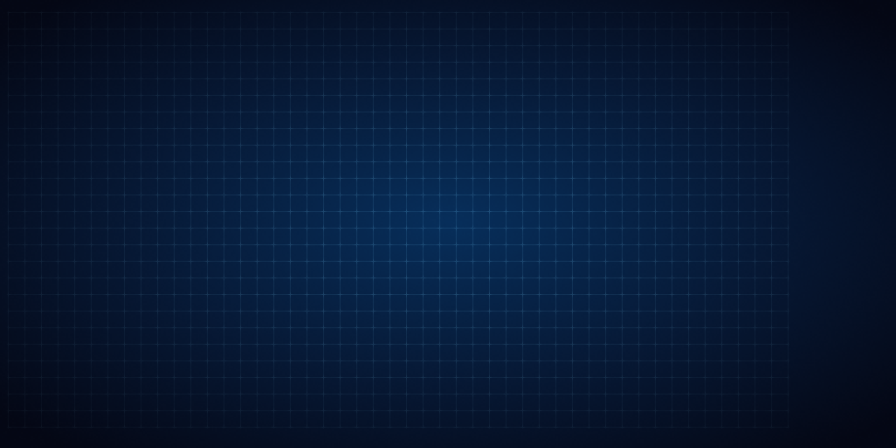
Write a Shadertoy shader that draws this background.

```glsl
#define CENTER vec2(0.503, 0.505)
#define COLUMNS 54.0
#define GRID_OFFSET vec2(0.5, 0.25)
#define GRID_FIRST vec2(0.0, 1.0)
#define GRID_LAST vec2(47.0, 26.0)
#define LINE_WIDTH 0.06
#define LINE_GAIN 0.55
#define NODE_GAIN 0.65
#define CORE_COLOR vec3(0.028, 0.182, 0.356)
#define MID_COLOR vec3(0.026, 0.095, 0.205)
#define EDGE_COLOR vec3(0.016, 0.028, 0.080)
#define LINE_COLOR vec3(0.075, 0.115, 0.120)

// Elliptical falloff from the bright core to the dark corners
vec3 backdrop(float radius) {
    vec3 inner = mix(CORE_COLOR, MID_COLOR, clamp(radius / 0.72, 0.0, 1.0));
    return mix(inner, EDGE_COLOR, clamp((radius - 0.72) / 0.60, 0.0, 1.0));
}

// Share of a pixel covered by a line at the given distance
vec2 lineCoverage(vec2 dist, float pixel) {
    vec2 cover = (0.5 * (LINE_WIDTH + pixel) - dist) / pixel;
    return clamp(cover, 0.0, min(1.0, LINE_WIDTH / pixel));
}

// Thin grid with brighter crossings, bounded by its first and last lines
float gridLight(vec2 cell, float pixel) {
    vec2 nearest = floor(cell + 0.5);
    vec2 dist = abs(cell - nearest);
    vec2 cover = lineCoverage(dist, pixel);

    vec2 within = step(GRID_FIRST, nearest) * step(nearest, GRID_LAST);
    vec2 margin = min(cell - GRID_FIRST, GRID_LAST - cell);
    vec2 extent = smoothstep(vec2(-0.15), vec2(0.05), margin);
    cover *= within * extent.yx;

    float lines = max(cover.x, cover.y);
    float node = exp(-dot(dist, dist) / 0.018);
    return lines * (LINE_GAIN + NODE_GAIN * node);
}

float hash(vec2 p) {
    return fract(sin(dot(p, vec2(12.9898, 78.233))) * 43758.5);
}

void mainImage(out vec4 fragColor, in vec2 fragCoord) {
    vec2 uv = fragCoord / iResolution.xy;
    float radius = length((uv - CENTER) * 2.0);
    vec3 color = backdrop(radius);

    // Grid cells are square and fade with the glow
    vec2 cell = fragCoord / iResolution.x * COLUMNS - GRID_OFFSET;
    float fade = mix(1.0, 0.35, smoothstep(0.2, 1.2, radius));
    color += LINE_COLOR * gridLight(cell, COLUMNS / iResolution.x) * fade;

    // Slight dither against banding
    color += (hash(floor(uv * vec2(512.0, 256.0))) - 0.5) / 255.0;
    fragColor = vec4(clamp(color, 0.0, 1.0), 1.0);
}
```
